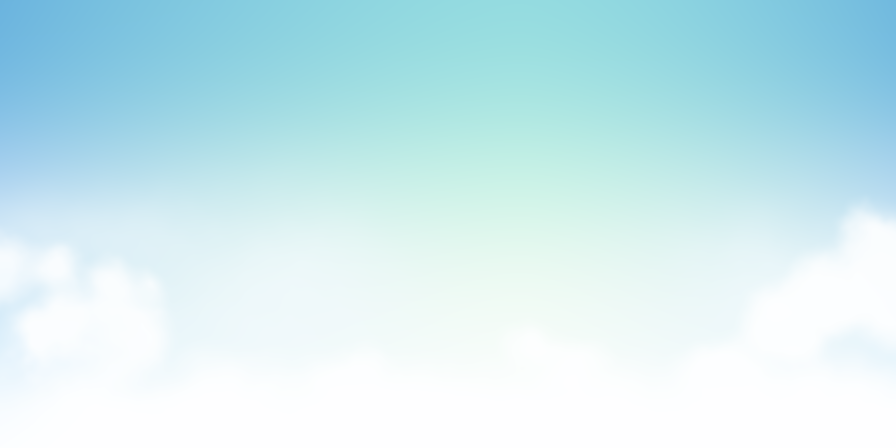
Write a WebGL 2 fragment shader that draws this background.

```glsl
#version 300 es
precision highp float;
// A bright sky over soft clouds: two vertical colour ramps, one for the sides
// and one for the pale green middle, are blended across the canvas.
// Noise-warped discs form the cloud heaps, with mist and a white floor below.

uniform vec2 u_resolution;
out vec4 outColor;

// Sky ramps, evenly spaced from bottom to top
const int STOPS = 6;
const vec3 MIDDLE_SKY[STOPS] = vec3[](
    vec3(1.0, 1.0, 1.0), vec3(0.97, 0.99, 0.98), vec3(0.925, 0.98, 0.945),
    vec3(0.79, 0.95, 0.90), vec3(0.645, 0.89, 0.88), vec3(0.57, 0.855, 0.88));
const vec3 SIDE_SKY[STOPS] = vec3[](
    vec3(0.98, 0.99, 1.0), vec3(0.88, 0.95, 0.99), vec3(0.78, 0.89, 0.96),
    vec3(0.67, 0.82, 0.94), vec3(0.47, 0.735, 0.885), vec3(0.41, 0.70, 0.87));
const float GLOW_X = 0.58;      // centre of the pale middle, share of width
const float LEFT_REACH = 0.58;  // distance at which the side ramp takes over
const float RIGHT_REACH = 0.46;
const float SIDE_POWER = 1.6;

// Cloud heaps: centre x, centre y, radius, in canvas heights (width = 2)
const int PUFFS = 15;
const vec3 PUFF[PUFFS] = vec3[](
    vec3(0.00, 0.40, 0.09), vec3(0.12, 0.40, 0.075), vec3(0.25, 0.36, 0.07),
    vec3(0.33, 0.37, 0.04), vec3(0.28, 0.25, 0.12), vec3(0.16, 0.21, 0.16),
    vec3(0.80, 0.13, 0.11), vec3(0.92, 0.10, 0.08), vec3(1.20, 0.22, 0.065),
    vec3(1.28, 0.17, 0.08), vec3(1.95, 0.47, 0.07), vec3(1.86, 0.33, 0.10),
    vec3(2.00, 0.36, 0.15), vec3(1.76, 0.26, 0.11), vec3(1.62, 0.14, 0.12));
const vec3 CLOUD_LIT = vec3(0.995, 0.998, 1.0);
const vec3 CLOUD_SHADE = vec3(0.89, 0.95, 0.99);
const vec3 MIST = vec3(0.95, 0.98, 0.99);
const float EDGE_IN = 0.060;    // softness inside and outside a heap
const float EDGE_OUT = 0.018;
const float WARP = 0.075;

float hash(vec2 cell) {
    vec3 q = fract(vec3(cell.xyx) * 0.1031);
    q += dot(q, q.yzx + 33.33);
    return fract((q.x + q.y) * q.z);
}

float noise(vec2 p) {
    vec2 i = floor(p), f = fract(p);
    f = f * f * (3.0 - 2.0 * f);
    return mix(mix(hash(i), hash(i + vec2(1, 0)), f.x),
               mix(hash(i + vec2(0, 1)), hash(i + vec2(1, 1)), f.x), f.y);
}

float fbm(vec2 p) {
    float sum = 0.0, gain = 0.53;
    for (int i = 0; i < 4; i++) {
        sum += gain * noise(p);
        p = mat2(1.6, 1.2, -1.2, 1.6) * p + 7.3;
        gain *= 0.5;
    }
    return sum;
}

// Quadratic spline through both ramps, mixed by the side weight
vec3 sky(vec2 uv) {
    float dx = uv.x - GLOW_X;
    float reach = dx < 0.0 ? LEFT_REACH : RIGHT_REACH;
    float side = min(pow(abs(dx) / reach, SIDE_POWER), 1.0);
    vec3 sum = vec3(0.0);
    float total = 0.0;
    for (int i = 0; i < STOPS; i++) {
        float d = abs(uv.y * float(STOPS - 1) - float(i));
        float tail = max(1.5 - d, 0.0);
        float w = d < 0.5 ? 0.75 - d * d : 0.5 * tail * tail;
        sum += w * mix(MIDDLE_SKY[i], SIDE_SKY[i], side);
        total += w;
    }
    return sum / total;
}

// Soft elliptical patch
float patchOf(vec2 p, vec2 centre, vec2 size) {
    vec2 d = (p - centre) / size;
    return exp(-dot(d, d));
}

float heaps(vec2 p) {
    float cover = 0.0;
    for (int i = 0; i < PUFFS; i++) {
        float d = length(p - PUFF[i].xy) - PUFF[i].z;
        float a = 1.0 - smoothstep(-EDGE_IN, EDGE_OUT, d);
        cover = 1.0 - (1.0 - cover) * (1.0 - a);
    }
    return cover;
}

void main() {
    vec2 uv = gl_FragCoord.xy / u_resolution;
    vec2 p = vec2(uv.x * 2.0, uv.y);
    vec3 color = sky(uv);

    // Thin mist behind the heaps
    float wisps = fbm(p * 6.0 + 3.0);
    float mist = 0.75 * patchOf(p, vec2(0.62, 0.34), vec2(0.27, 0.20))
               + 0.70 * patchOf(p, vec2(1.75, 0.34), vec2(0.32, 0.17))
               + 0.45 * patchOf(p, vec2(0.16, 0.48), vec2(0.26, 0.10));
    color = mix(color, MIST, clamp(mist * (0.55 + 0.8 * wisps), 0.0, 0.9));

    // Billowing heaps, shaded blue toward the lower left
    vec2 warp = vec2(fbm(p * 9.0), fbm(p * 9.0 + 41.7)) - 0.5;
    float cover = heaps(p + warp * WARP);
    float shade = patchOf(p, vec2(0.04, 0.22), vec2(0.16, 0.14))
                * smoothstep(0.30, 0.70, fbm(p * 7.0 + 19.0));
    color = mix(color, mix(CLOUD_LIT, CLOUD_SHADE, shade), 0.92 * cover);

    // White floor along the bottom
    float bank = smoothstep(0.24, 0.09, p.y + 0.12 * (wisps - 0.5));
    bank *= mix(0.45, 1.0, smoothstep(0.0, 0.30, p.x + 0.15 - p.y));
    outColor = vec4(mix(color, CLOUD_LIT, bank), 1.0);
}
```
